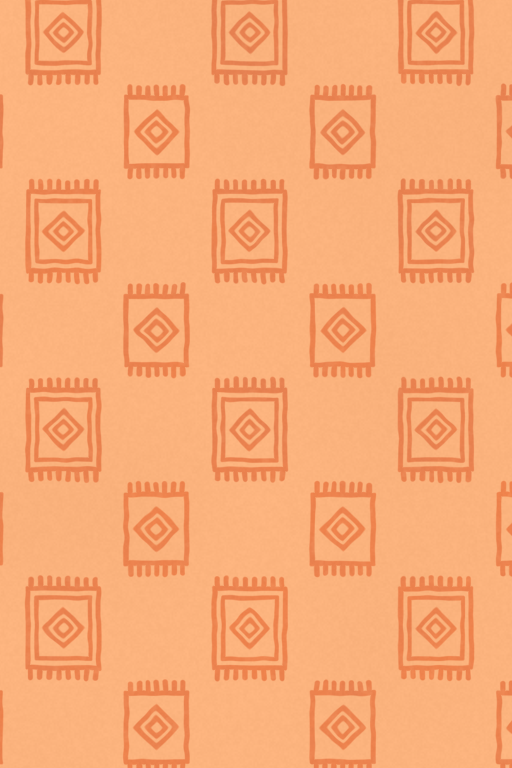
Reproduce this pattern procedurally as a WebGL 1 fragment shader.

```glsl
precision highp float;
// Fringed rugs in a half-drop repeat: large double-framed rugs alternate with
// small single-framed ones. Each is a union of distance functions, printed in
// uneven ink on softly grained paper. Lengths are percent of canvas height.
uniform vec2 u_resolution;

const vec2 PERIOD = vec2(24.26, 25.85);
const vec2 LARGE_CENTER = vec2(32.51, 44.05);
const vec3 PAPER = vec3(0.985, 0.700, 0.490);
const vec3 INK_DULL = vec3(0.885, 0.500, 0.325);
const vec3 INK_BRIGHT = vec3(0.945, 0.515, 0.295);

float hash(vec2 p) {
  vec3 q = fract(vec3(p.xyx) * 0.1031);
  q += dot(q, q.yzx + 33.33);
  return fract((q.x + q.y) * q.z);
}

float noise(vec2 p) {
  vec2 i = floor(p);
  vec2 f = fract(p);
  f = f * f * (3.0 - 2.0 * f);
  float low = mix(hash(i), hash(i + vec2(1.0, 0.0)), f.x);
  float high = mix(hash(i + vec2(0.0, 1.0)), hash(i + 1.0), f.x);
  return mix(low, high, f.y);
}

// Turns a solid distance into a line lying just inside its edge.
float inlay(float d, float line) {
  return abs(d + 0.5 * line) - 0.5 * line;
}

float frame(vec2 p, vec2 halfSize, float line) {
  const float corner = 0.22;
  vec2 q = abs(p) - halfSize + corner;
  float box = length(max(q, 0.0)) + min(max(q.x, q.y), 0.0) - corner;
  return inlay(box, line);
}

float diamond(vec2 p, float radius, float line) {
  vec2 q = sqrt(p * p + 0.025);
  return inlay((q.x + q.y - radius - 0.12) * 0.7071, line);
}

// Round-ended tassels along the top and bottom edges.
float fringe(vec2 p, float edge, float reach, float pitch, float count, float seed) {
  const float radius = 0.34;
  float i = clamp(floor(p.x / pitch + 0.5 * count), 0.0, count - 1.0);
  float trim = 0.2 * hash(vec2(i + seed * 17.0, sign(p.y) + 5.0));
  vec2 q = vec2(p.x - (i + 0.5 - 0.5 * count) * pitch, abs(p.y));
  q.y -= clamp(q.y, edge - 0.3, reach - radius - trim);
  return length(q) - radius;
}

float largeRug(vec2 p, float seed) {
  float d = frame(p, vec2(4.90, 5.47), 0.64);
  d = min(d, frame(p, vec2(3.74, 4.23), 0.56));
  d = min(d, diamond(p, 2.75, 0.56));
  d = min(d, diamond(p, 1.42, 0.50));
  return min(d, fringe(p, 5.47, 6.88, 1.204, 8.0, seed));
}

float smallRug(vec2 p, float seed) {
  float d = frame(p, vec2(4.27, 4.80), 0.66);
  d = min(d, diamond(p, 3.00, 0.62));
  d = min(d, diamond(p, 1.60, 0.56));
  return min(d, fringe(p, 4.80, 6.24, 1.13, 7.0, seed));
}

// Position within the repeat, centred on its rug.
vec2 repeatAround(vec2 p, vec2 center) {
  return (fract((p - center) / PERIOD + 0.5) - 0.5) * PERIOD;
}

float rugSeed(vec2 p, vec2 center) {
  return hash(floor((p - center) / PERIOD + 0.5) + center);
}

vec3 inkColor(vec2 p, float seed) {
  float patches = noise(p * 0.28 + seed * 40.0);
  float mottle = noise(p * 1.6 + 9.0);
  float warmth = 0.20 + 0.35 * patches + 0.25 * seed + 0.15 * mottle;
  warmth += 0.25 * (0.5 - p.y / 100.0);
  return mix(INK_DULL, INK_BRIGHT, clamp(warmth, 0.0, 1.0));
}

void main() {
  vec2 p = gl_FragCoord.xy / u_resolution.y * 100.0;
  float pixel = 100.0 / u_resolution.y;

  // Hand-cut wobble of the outlines
  vec2 wobble = vec2(noise(p * 0.7), noise(p * 0.7 + 31.0)) - 0.5;
  vec2 w = p + 0.22 * wobble;

  vec2 smallCenter = LARGE_CENTER + 0.5 * PERIOD;
  float largeSeed = rugSeed(p, LARGE_CENTER);
  float smallSeed = rugSeed(p, smallCenter);
  float large = largeRug(repeatAround(w, LARGE_CENTER), largeSeed);
  float small = smallRug(repeatAround(w, smallCenter), smallSeed);
  float seed = large < small ? largeSeed : smallSeed;
  float soft = max(0.12, 0.75 * pixel);
  float ink = 1.0 - smoothstep(-soft, soft, min(large, small));

  // Paper clouds, then worn ink, then grain over both
  vec3 color = PAPER + 0.014 * (noise(p * 0.06 + 3.0) - 0.5);
  float wear = 0.12 * smoothstep(0.60, 0.95, noise(p * 1.1 + 57.0));
  color = mix(color, inkColor(p, seed), ink * (1.0 - wear));
  float grain = 0.6 * noise(p * 4.5) + 0.4 * noise(p * 2.1 + 13.0) - 0.5;
  color += 0.026 * grain;
  gl_FragColor = vec4(color, 1.0);
}
```
